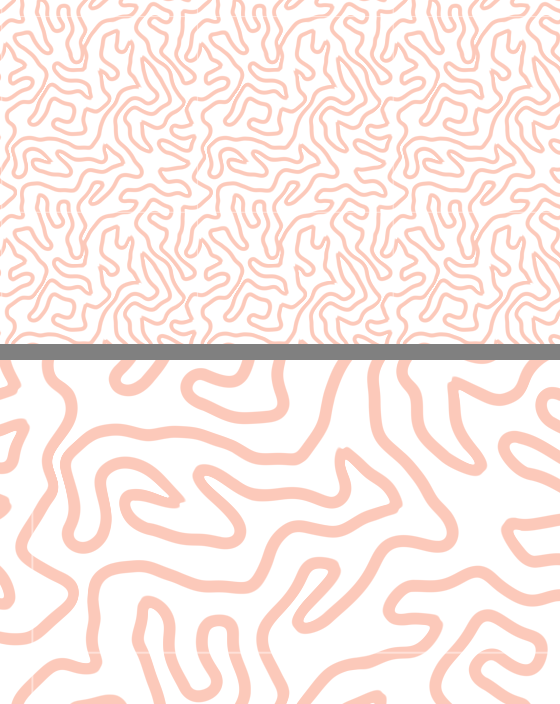
Top, the full canvas; bottom, a detail of the centre.
Give the GLSL for this pattern, as a WebGL 2 fragment shader.

```glsl
#version 300 es
precision highp float;

#define TILE 0.569        // repeat size, in canvas heights
#define CELLS 8.0         // branch nodes per tile side (even)
#define JITTER 0.14       // node displacement, in cells
#define INSET 0.23        // outline distance from a branch, in cells
#define ROUNDING 14.0     // higher gives sharper junctions
#define HALF_WIDTH 0.0058 // stroke half width, in canvas heights
#define WOBBLE 0.06       // fine waviness, in cells
#define SWAY 0.22         // broad waviness, in cells
#define SEAM 0.45         // strength of the pale tile joints
#define SEED 17u

uniform vec2 u_resolution;
out vec4 fragColor;

const float TAU = 6.2831853;
const vec3 PAPER = vec3(1.0);
const vec3 CORAL = vec3(0.99, 0.79, 0.73);

// Integer hash that repeats with the tile
vec3 hash(vec2 id) {
    uvec2 q = uvec2(mod(id, CELLS));
    uvec3 v = uvec3(q, SEED) * 1664525u + 1013904223u;
    v.x += v.y * v.z; v.y += v.z * v.x; v.z += v.x * v.y;
    v ^= v >> 16u;
    v.x += v.y * v.z; v.y += v.z * v.x; v.z += v.x * v.y;
    return vec3(v >> 8u) / 16777216.0;
}

// Jittered node of a staggered lattice
vec2 nodePosition(vec2 id) {
    vec2 stagger = vec2(0.5 * mod(id.y, 2.0), 0.0);
    return id + stagger + JITTER * (2.0 * hash(id).xy - 1.0);
}

// Each node grows one branch: right, up-right or up-left
vec2 parentNode(vec2 id) {
    vec2 a = id * TAU / CELLS;
    float region = 0.5 + 0.28 * sin(a.x + 0.8) + 0.25 * cos(a.y - a.x);
    float choice = fract(region + 0.75 * hash(id).z) * 3.0;
    if (choice < 1.0) return id + vec2(1.0, 0.0);
    float odd = mod(id.y, 2.0);
    return id + vec2(choice < 2.0 ? odd : odd - 1.0, 1.0);
}

float segmentDistance(vec2 p, vec2 a, vec2 b) {
    vec2 ab = b - a;
    float t = clamp(dot(p - a, ab) / dot(ab, ab), 0.0, 1.0);
    return length(p - a - t * ab);
}

vec2 warp(vec2 p) {
    vec2 a = p.yx * TAU / CELLS;
    p += SWAY * sin(2.0 * a + vec2(0.6, 2.1));
    return p + WOBBLE * sin(7.0 * a + 2.0 * sin(a.yx) + vec2(1.3, 4.0));
}

// Smooth distance to the branches, zero on their outline
float outlineField(vec2 position) {
    vec2 p = warp(position / TILE * CELLS);
    vec2 base = floor(p);
    float sum = 0.0;
    for (int j = -1; j <= 1; j++) {
        for (int i = -2; i <= 2; i++) {
            vec2 id = base + vec2(i, j);
            float d = segmentDistance(p, nodePosition(id), nodePosition(parentNode(id)));
            sum += exp(-ROUNDING * d);
        }
    }
    return (-log(sum) / ROUNDING - INSET) * TILE / CELLS;
}

void main() {
    vec2 p = gl_FragCoord.xy / u_resolution.y;
    float soft = 0.8 / u_resolution.y;

    // Even stroke width from the local slope
    float field = outlineField(p);
    float e = 0.001;
    vec2 slope = vec2(outlineField(p + vec2(e, 0.0)), outlineField(p + vec2(0.0, e))) - field;
    float d = abs(field) / max(length(slope) / e, 0.4);
    float stroke = 1.0 - smoothstep(-soft, soft, d - HALF_WIDTH);

    // Hairline joints between tiles
    vec2 joint = abs(fract((p - vec2(0.005, 0.383)) / TILE + 0.5) - 0.5) * TILE;
    float seam = 1.0 - smoothstep(0.0, 0.001 + soft, min(joint.x, joint.y));
    stroke *= 1.0 - SEAM * seam;

    fragColor = vec4(mix(PAPER, CORAL, stroke), 1.0);
}
```
